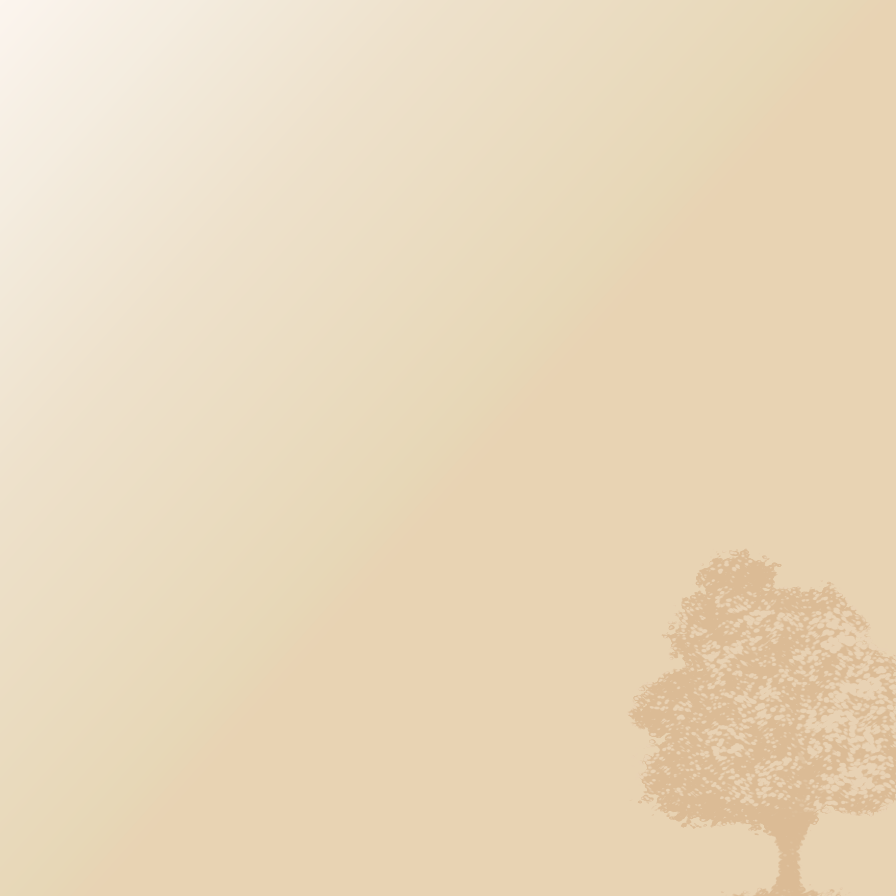
Reproduce this background procedurally as a three.js fragment shader.

```glsl
// Warm cream diagonal gradient with a pale stippled tree in the lower right corner.
varying vec2 vUv;

// Gradient colours, from the bright corner to the flat paper
const vec3 GLOW = vec3(0.992, 0.965, 0.943);
const vec3 CREAM = vec3(0.955, 0.925, 0.872);
const vec3 SAND = vec3(0.932, 0.882, 0.796);
const vec3 OLIVE = vec3(0.905, 0.842, 0.714);
const vec3 PAPER = vec3(0.910, 0.826, 0.703);
const float GRADIENT_TILT = 0.89;
const float GRADIENT_REACH = 0.98;

// Tree
const vec3 LEAF = vec3(0.855, 0.728, 0.578);
const vec3 FLECK = vec3(0.920, 0.838, 0.728);
const float TRUNK_X = 0.877;
const float CROWN_BASE = 0.078;
const float LEAF_SCALE = 105.0;
const float RAGGED = 0.024;
const float SOFT = 0.0018;

vec2 hash2(vec2 p) {
  vec3 q = fract(vec3(p.xyx) * vec3(0.1031, 0.1030, 0.0973));
  q += dot(q, q.yzx + 33.33);
  return fract((q.xx + q.yz) * q.zy);
}

// Distance to the nearest scattered cell point
float cellular(vec2 p) {
  vec2 cell = floor(p);
  vec2 f = fract(p);
  float nearest = 2.0;
  for (int j = -1; j <= 1; j++) {
    for (int i = -1; i <= 1; i++) {
      vec2 o = vec2(float(i), float(j));
      nearest = min(nearest, length(o + hash2(cell + o) - f));
    }
  }
  return nearest;
}

float layeredSines(vec2 p) {
  float sum = 0.0;
  float amp = 0.5;
  for (int i = 0; i < 4; i++) {
    sum += amp * sin(p.x + 1.3 * sin(p.y)) * sin(p.y + 0.8 * sin(p.x * 0.7));
    p = mat2(1.6, 1.1, -1.1, 1.6) * p + 2.1;
    amp *= 0.6;
  }
  return sum;
}

vec3 background(vec2 p) {
  float s = (p.x + GRADIENT_TILT * (1.0 - p.y)) / GRADIENT_REACH;
  vec3 c = mix(GLOW, CREAM, smoothstep(-0.08, 0.27, s));
  c = mix(c, SAND, clamp((s - 0.22) / 0.28, 0.0, 1.0));
  c = mix(c, OLIVE, clamp((s - 0.50) / 0.46, 0.0, 1.0));
  return mix(c, PAPER, smoothstep(0.94, 1.03, s));
}

// Approximate signed distance to an ellipse, negative inside
float ellipse(vec2 p, vec2 centre, vec2 radius) {
  return (length((p - centre) / radius) - 1.0) * min(radius.x, radius.y);
}

float crown(vec2 p) {
  float d = ellipse(p, vec2(0.823, 0.352), vec2(0.040, 0.034));
  d = min(d, ellipse(p, vec2(0.838, 0.290), vec2(0.086, 0.060)));
  d = min(d, ellipse(p, vec2(0.922, 0.292), vec2(0.044, 0.048)));
  d = min(d, ellipse(p, vec2(0.851, 0.210), vec2(0.144, 0.055)));
  d = min(d, ellipse(p, vec2(0.940, 0.220), vec2(0.066, 0.078)));
  d = min(d, ellipse(p, vec2(0.846, 0.138), vec2(0.136, 0.062)));
  return min(d, ellipse(p, vec2(0.950, 0.147), vec2(0.080, 0.058)));
}

// Trunk flaring into roots below and boughs above
float trunk(vec2 p) {
  float roots = 0.012 * exp(-p.y * 70.0);
  float boughs = 0.020 * smoothstep(0.045, 0.095, p.y);
  float bend = 0.004 * sin(p.y * 45.0) + 0.10 * max(p.y - 0.04, 0.0);
  float side = abs(p.x - TRUNK_X - bend) - 0.0095 - roots - boughs;
  return max(side, p.y - 0.095);
}

float inside(float d) {
  return 1.0 - smoothstep(-SOFT, SOFT, d);
}

void main() {
  vec2 p = vUv;
  vec3 colour = background(p);

  // Leaf grain, slightly flattened, at two sizes
  vec2 warp = 0.004 * vec2(sin(p.y * 130.0), sin(p.x * 110.0));
  float coarse = cellular((p + warp) * LEAF_SCALE * vec2(0.75, 1.15));
  float fine = cellular((p - warp) * LEAF_SCALE * vec2(1.35, 1.9) + 17.0);
  float clumps = layeredSines(p * vec2(46.0, 62.0));

  // Silhouette with ragged foliage
  float ragged = RAGGED * (0.6 * coarse + 0.4 * fine - 0.42) + 0.009 * clumps;
  float foliage = inside(crown(p) + ragged);
  float wood = inside(trunk(p) + 0.006 * (fine - 0.45));
  float turf = inside(ellipse(p, vec2(TRUNK_X, 0.0), vec2(0.053, 0.010)) + 0.6 * ragged);

  // Sunlit flecks: denser on clumps facing the light, rarer near the boughs
  float sun = 0.30 + 0.24 * clumps + 0.10 * smoothstep(0.80, 0.93, p.x);
  sun -= 0.14 * smoothstep(0.30, 0.37, p.y);
  sun -= 0.20 * (1.0 - smoothstep(CROWN_BASE, CROWN_BASE + 0.05, p.y));
  float flecks = 1.0 - smoothstep(sun - 0.10, sun + 0.14, 0.45 * coarse + 0.55 * fine);
  float bough = inside(abs(p.x - 0.893 - 0.006 * sin(p.y * 60.0)) - 0.12 * (0.22 - p.y) * 0.4);
  flecks *= 1.0 - 0.6 * bough * step(p.y, 0.22);

  vec3 tree = mix(LEAF, FLECK, 0.85 * flecks * (1.0 - 0.6 * wood));
  float cover = max(foliage, max(wood, turf));
  gl_FragColor = vec4(mix(colour, tree, 0.94 * cover), 1.0);
}
```
